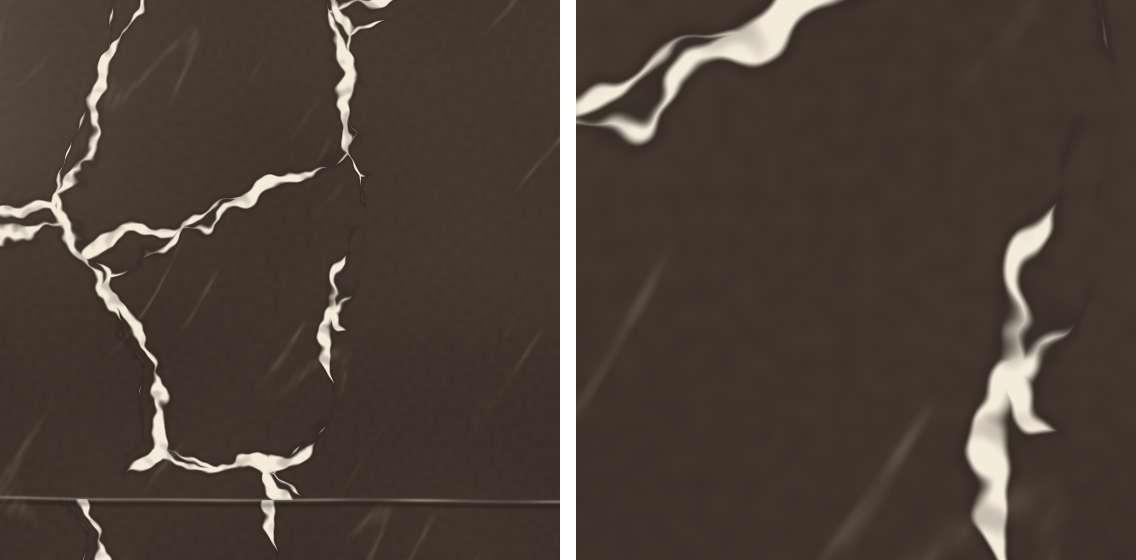
Left: the whole. Right: its middle third, enlarged.
Write a WebGL 1 fragment shader that draws this texture.

```glsl
precision highp float;
// Dark brown marble slab with broken cream veins, faint streaks and a pale seam.
uniform vec2 u_resolution;

const vec3 STONE_DARK = vec3(0.222, 0.176, 0.146);
const vec3 STONE_LIGHT = vec3(0.295, 0.245, 0.208);
const vec3 VEIN_CREAM = vec3(0.96, 0.92, 0.86);
const vec3 VEIN_SHADE = vec3(0.78, 0.74, 0.69);
const vec3 STREAK_GREY = vec3(0.46, 0.41, 0.35);
const vec3 SEAM_GREY = vec3(0.62, 0.57, 0.51);
const vec2 CELL_SCALE = vec2(2.8, 2.3);    // vein cells per canvas
const vec2 CELL_SHIFT = vec2(0.32, 0.65);
const float CELL_JITTER = 0.65;
const float VEIN_WIDTH = 0.0052;           // mean half width
const float SOFTNESS = 0.003;
const float SEAM_HEIGHT = 0.111;
const float SEAM_WIDTH = 0.0022;
const vec2 STREAK_DIR = vec2(0.5, 0.866);

vec2 hash2(vec2 p) {
  p = vec2(dot(p, vec2(127.1, 311.7)), dot(p, vec2(269.5, 183.3)));
  return fract(sin(p) * 43758.5453);
}

float cornerSlope(vec2 cell, vec2 corner, vec2 f) {
  float angle = 6.28318 * hash2(cell + corner).x;
  return dot(vec2(cos(angle), sin(angle)), f - corner);
}

// Gradient noise, about -0.7 to 0.7
float noise(vec2 p) {
  vec2 i = floor(p), f = fract(p);
  vec2 u = f * f * f * (f * (f * 6.0 - 15.0) + 10.0);
  float low = mix(cornerSlope(i, vec2(0, 0), f), cornerSlope(i, vec2(1, 0), f), u.x);
  float high = mix(cornerSlope(i, vec2(0, 1), f), cornerSlope(i, vec2(1, 1), f), u.x);
  return mix(low, high, u.y);
}

vec2 noise2(vec2 p) {
  return vec2(noise(p), noise(p + vec2(37.2, 17.9)));
}

vec2 cellPoint(vec2 cell) {
  return 0.5 + CELL_JITTER * (hash2(cell) - 0.5);
}

// Distance to the nearest Voronoi border, in lattice units
float borderDistance(vec2 p) {
  vec2 base = floor(p), f = fract(p), nearest = vec2(0.0);
  float best = 9.0;
  for (int y = -1; y <= 1; y++) {
    for (int x = -1; x <= 1; x++) {
      vec2 g = vec2(float(x), float(y));
      vec2 r = g + cellPoint(base + g) - f;
      if (dot(r, r) < best) { best = dot(r, r); nearest = r; }
    }
  }
  float border = 9.0;
  for (int y = -2; y <= 2; y++) {
    for (int x = -2; x <= 2; x++) {
      vec2 g = vec2(float(x), float(y));
      vec2 r = g + cellPoint(base + g) - f;
      vec2 gap = r - nearest;
      if (dot(gap, gap) > 0.0001)
        border = min(border, dot(0.5 * (nearest + r), normalize(gap)));
    }
  }
  return border;
}

// Signed distance to a ragged strand; the second strand splits off into loops
float veinDistance(vec2 p, float strand) {
  vec2 warp = 0.075 * noise2(p * 4.5 + strand * 9.3)
            + 0.024 * noise2(p * 15.0 + 5.1) + 0.008 * noise2(p * 45.0 + 8.4);
  float d = borderDistance((p + warp) * CELL_SCALE + CELL_SHIFT) / 2.5;
  float width = VEIN_WIDTH + 0.014 * noise(p * 8.0 + 2.7 + strand * 13.0)
              + 0.009 * noise(p * 27.0 + 6.3);
  float bare = smoothstep(0.6, 0.7, p.x - 0.15 * (p.y - 0.5))
             + smoothstep(0.42, 0.3, p.x + p.y);
  return d - width + 0.04 * bare + 0.006 * strand;
}

void main() {
  vec2 p = gl_FragCoord.xy / u_resolution.y;
  float soft = max(SOFTNESS, 1.0 / u_resolution.y);

  // Stone: paler at the top and by the upper left edge, with fine grain
  float glow = exp(-6.0 * p.x) * smoothstep(0.3, 0.85, p.y);
  float tone = 0.24 + 0.38 * smoothstep(0.3, 0.9, p.y) + 0.9 * glow
             + 0.35 * noise(p * 3.0 + 4.0) + 0.22 * noise(p * 70.0);
  vec3 color = mix(STONE_DARK, STONE_LIGHT, tone);

  // Faint diagonal streaks
  vec2 s = vec2(p.x * STREAK_DIR.y - p.y * STREAK_DIR.x, dot(p, STREAK_DIR));
  float ridge = 1.0 - smoothstep(0.0, 0.06, abs(noise(s * vec2(9.0, 2.0) + 3.3)));
  float patches = smoothstep(0.08, 0.4, noise(s * vec2(6.0, 5.0) + 11.6));
  float fibres = 0.6 + noise(s * vec2(90.0, 22.0));
  color = mix(color, STREAK_GREY, 0.5 * ridge * patches * fibres);

  // Veins; the slab below the seam shows another part of the pattern
  float seam = p.y - SEAM_HEIGHT + 0.006 * p.x + 0.004 * noise(vec2(p.x * 4.0, 0.5));
  vec2 slab = p + step(seam, 0.0) * vec2(0.1, 0.3);
  float d = min(veinDistance(slab, 0.0), veinDistance(slab, 1.0));
  color *= 1.0 - 0.14 * smoothstep(0.014, 0.0, d);
  float mottle = smoothstep(0.0, 0.45, noise(p * 38.0 + 1.9));
  color = mix(color, mix(VEIN_CREAM, VEIN_SHADE, mottle), smoothstep(soft, -soft, d));

  // Seam with a shadow under it
  color *= 1.0 - 0.2 * smoothstep(0.008, 0.0, abs(seam + 0.008));
  float seamLight = clamp(0.62 + 0.8 * noise(vec2(p.x * 9.0, 3.4)), 0.2, 1.0);
  float seamLine = smoothstep(SEAM_WIDTH + soft, SEAM_WIDTH - soft, abs(seam));
  color = mix(color, SEAM_GREY, seamLight * seamLine);

  gl_FragColor = vec4(color, 1.0);
}
```
